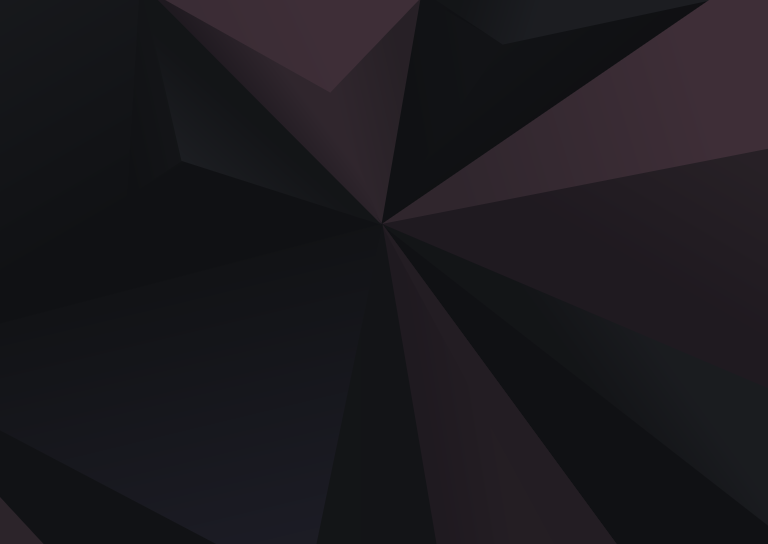
Write a WebGL 1 fragment shader that draws this background.

```glsl
precision highp float;
uniform vec2 u_resolution;

#define ASPECT 1.4144
#define HUB vec2(0.7035, 0.5875)
#define INK vec3(0.064, 0.068, 0.079)
#define COAL vec3(0.076, 0.081, 0.092)
#define SLATE vec3(0.108, 0.114, 0.130)
#define NAVY vec3(0.108, 0.108, 0.142)
#define PLUM vec3(0.122, 0.100, 0.125)
#define MAUVE vec3(0.152, 0.127, 0.148)
#define WINE vec3(0.188, 0.150, 0.178)
#define ROSE vec3(0.243, 0.180, 0.216)

float cross2(vec2 a, vec2 b) {
  return a.x * b.y - a.y * b.x;
}

// Signed distance from the line a-b, positive on its left
float side(vec2 p, vec2 a, vec2 b) {
  return cross2(normalize(b - a), p - a);
}

// Coverage of a triangle; the soft rim lies outside so neighbours leave no seam
float triangle(vec2 p, vec2 a, vec2 b, vec2 c) {
  float winding = sign(cross2(b - a, c - a));
  float d = min(side(p, a, b) * winding,
            min(side(p, b, c) * winding, side(p, c, a) * winding));
  return clamp(d * u_resolution.y + 1.0, 0.0, 1.0);
}

// Linear gradient between two points
vec3 ramp(vec2 p, vec2 from, vec2 to, vec3 start, vec3 end) {
  vec2 axis = to - from;
  return mix(start, end, clamp(dot(p - from, axis) / dot(axis, axis), 0.0, 1.0));
}

void main() {
  vec2 p = gl_FragCoord.xy / u_resolution * vec2(ASPECT, 1.0);

  // Dark ground, lifting towards the upper left corner
  vec3 color = ramp(p, vec2(0.22, 0.62), vec2(0.0, 1.0), INK, mix(COAL, SLATE, 0.45));

  // Upper left: faint fold and slate blade
  vec2 leftTip = vec2(0.259, 1.036);
  vec2 leftKnee = vec2(0.335, 0.705);
  color = mix(color, ramp(p, vec2(0.23, 0.75), vec2(0.32, 0.77), INK, COAL),
              triangle(p, leftTip, leftKnee, vec2(0.235, 0.64)));
  color = mix(color, ramp(p, vec2(0.48, 0.76), vec2(0.39, 0.66), COAL, SLATE),
              triangle(p, leftTip, leftKnee, HUB));

  // Top: three faces of the rose pyramid
  vec2 peak = vec2(0.608, 0.831);
  vec2 roseLeft = vec2(0.274, 1.018);
  vec2 roseRight = vec2(0.776, 1.006);
  color = mix(color, ramp(p, vec2(0.43, 0.83), vec2(0.51, 0.89), PLUM, WINE),
              triangle(p, roseLeft, peak, HUB));
  color = mix(color, ramp(p, vec2(0.63, 0.76), vec2(0.76, 0.79), WINE, MAUVE),
              triangle(p, roseRight, peak, HUB));
  color = mix(color, ramp(p, vec2(0.40, 0.92), vec2(0.57, 1.0), mix(WINE, ROSE, 0.75), ROSE),
              triangle(p, roseLeft, peak, roseRight));

  // Top right: black hollow with a slate roof
  vec2 roofLow = vec2(0.926, 0.919);
  vec2 roofRight = vec2(1.3076, 1.0);
  color = mix(color, ramp(p, vec2(0.76, 0.82), vec2(0.88, 0.84), INK, mix(INK, COAL, 0.5)),
              triangle(p, HUB, roseRight, roofLow));
  color = mix(color, ramp(p, vec2(0.92, 0.90), vec2(1.0, 0.80), mix(INK, COAL, 0.4), INK * 0.95),
              triangle(p, HUB, roofLow, roofRight));
  color = mix(color, ramp(p, vec2(0.85, 0.99), vec2(0.98, 0.95), COAL, SLATE),
              triangle(p, vec2(0.801, 1.002), roofLow, vec2(1.317, 1.002)));

  // Right: bright rose beam, plum beam, slate beam
  color = mix(color, ramp(p, vec2(0.85, 0.66), vec2(1.30, 0.80), WINE, ROSE),
              triangle(p, HUB, vec2(1.549, 1.165), vec2(1.699, 0.781)));
  color = mix(color, ramp(p, vec2(1.18, 0.50), vec2(1.32, 0.74), PLUM, MAUVE),
              triangle(p, HUB, vec2(1.4144, 0.7256), vec2(1.4144, 0.2855)));
  color = mix(color, ramp(p, vec2(1.08, 0.31), vec2(1.19, 0.39), COAL, SLATE * 0.95),
              triangle(p, HUB, vec2(1.4144, 0.2855), vec2(1.4144, 0.035)));

  // Bottom: plum beam with a faint fold, then a narrow coal beam
  vec2 plumRight = vec2(1.1344, 0.0);
  vec2 plumLeft = vec2(0.803, 0.0);
  color = mix(color, ramp(p, vec2(0.76, 0.36), vec2(0.88, 0.38), PLUM, mix(PLUM, MAUVE, 0.6)),
              triangle(p, HUB, plumRight, plumLeft));
  color = mix(color, mix(PLUM, MAUVE, 0.45),
              triangle(p, HUB, plumRight, vec2(1.022, 0.0)));
  color = mix(color, ramp(p, vec2(0.64, 0.2), vec2(0.75, 0.2), COAL, mix(INK, COAL, 0.8)),
              triangle(p, HUB, plumLeft, vec2(0.582, 0.0)));

  // Lower left: broad slate sheet, its dark border and the wine corner
  color = mix(color, ramp(p, vec2(0.35, 0.497), vec2(0.47, 0.0), mix(INK, COAL, 0.4), NAVY),
              triangle(p, HUB, vec2(-0.7, 0.222), vec2(0.521, -0.294)));
  color = mix(color, mix(INK, COAL, 0.3),
              triangle(p, vec2(0.0, 0.208), vec2(0.396, 0.0), vec2(0.0)));
  color = mix(color, mix(MAUVE, WINE, 0.6),
              triangle(p, vec2(0.0, 0.085), vec2(0.079, 0.0), vec2(0.0)));

  gl_FragColor = vec4(color, 1.0);
}
```
